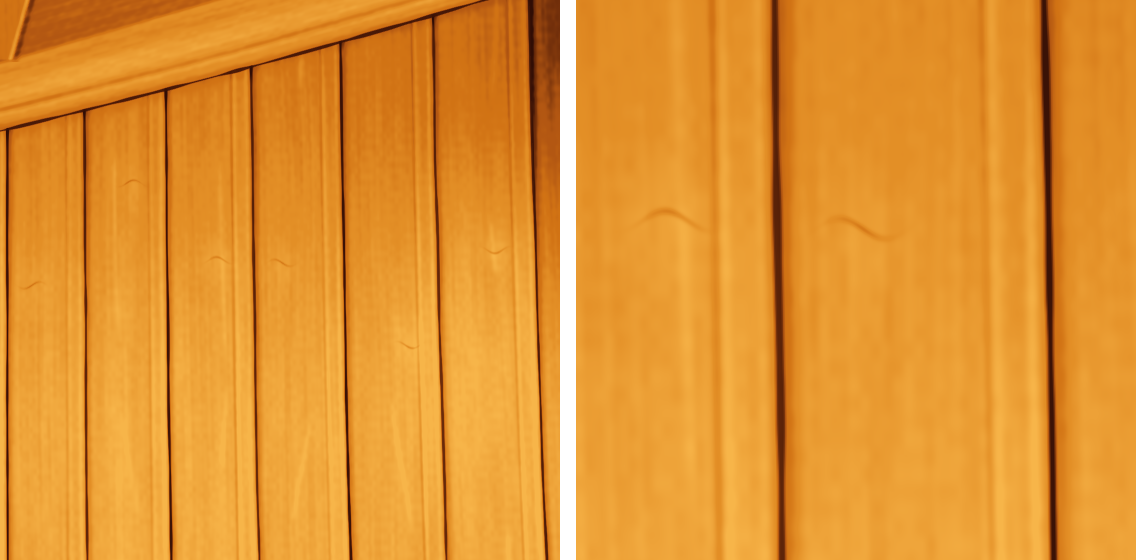
Left, the full canvas; right, a detail of the centre.
Give the GLSL for this texture, as a three.js fragment shader.

```glsl
varying vec2 vUv;

const vec3 GAP_DARK = vec3(0.19, 0.05, 0.02);
const vec3 UMBER = vec3(0.44, 0.18, 0.04);
const vec3 BROWN = vec3(0.70, 0.34, 0.07);
const vec3 AMBER = vec3(0.82, 0.45, 0.08);
const vec3 HONEY = vec3(0.89, 0.56, 0.15);
const vec3 GOLD = vec3(0.96, 0.69, 0.27);

const float FIRST_GAP = 0.013;     // left gap along the bottom
const float BOARD_WIDTH = 0.139;   // leftmost spacing
const float BOARD_GROWTH = 0.0036; // widening from board to board
const float GAP_HALF = 0.0024;
const float BEAD_POS = 0.78;       // step line, as a share of a board
const float LIP_HEIGHT = 0.036;
const float SOFT = 0.0016;         // edge softness
const float GRAIN = 0.13;
const float MOTTLE = 0.08;

float hash(vec2 p) {
  return fract(sin(dot(p, vec2(127.1, 311.7))) * 43758.5453);
}

float noise(vec2 p) {
  vec2 i = floor(p), f = fract(p);
  f = f * f * (3.0 - 2.0 * f);
  return mix(mix(hash(i), hash(i + vec2(1.0, 0.0)), f.x),
             mix(hash(i + vec2(0.0, 1.0)), hash(i + 1.0), f.x), f.y);
}

// Soft line centred on d = 0
float line(float d, float halfWidth) {
  return 1.0 - smoothstep(halfWidth - SOFT, halfWidth + SOFT, abs(d));
}

float bump(float d, float radius) {
  return exp(-d * d / (radius * radius));
}

// Tone 0..1 to wood colour
vec3 woodRamp(float t) {
  vec3 c = mix(GAP_DARK, UMBER, smoothstep(0.0, 0.15, t));
  c = mix(c, BROWN, smoothstep(0.15, 0.35, t));
  c = mix(c, AMBER, smoothstep(0.35, 0.55, t));
  c = mix(c, HONEY, smoothstep(0.55, 0.75, t));
  return mix(c, GOLD, clamp((t - 0.75) / 0.2, 0.0, 1.15));
}

// Fibres run along p.y
float woodGrain(vec2 p, float seed) {
  vec2 q = p + vec2(seed * 7.3, seed * 3.1);
  q.x += 0.012 * noise(q * vec2(9.0, 3.0));
  float fibres = 0.5 * noise(q * vec2(45.0, 1.8)) + 0.5 * noise(q * vec2(170.0, 5.0));
  float specks = 0.6 * noise(q * vec2(150.0, 95.0)) + 0.4 * noise(q * vec2(60.0, 22.0));
  return GRAIN * (fibres - 0.5) + MOTTLE * (specks - 0.5);
}

float boardTone(vec2 uv) {
  // Fan the gaps slightly, then invert the growing spacing
  float x = uv.x / (1.0 - 0.045 * uv.y + 0.013 * uv.y * uv.y);
  float s = (sqrt(BOARD_WIDTH * BOARD_WIDTH + 4.0 * BOARD_GROWTH * (x - FIRST_GAP))
             - BOARD_WIDTH) / (2.0 * BOARD_GROWTH);
  float id = floor(s), across = s - id;
  float width = BOARD_WIDTH + 2.0 * BOARD_GROWTH * s;
  float gapId = floor(s + 0.5);
  float gap = (s - gapId) * width + 0.002 * (noise(vec2(uv.y * 7.0, gapId)) - 0.5);

  // Light falls from lower right
  float tone = mix(0.91, 0.60, smoothstep(0.15, 1.0, uv.y));
  vec2 glow = (uv - vec2(0.83, 0.40)) / vec2(0.22, 0.26);
  tone += 0.10 * exp(-dot(glow, glow));
  tone -= 0.16 * smoothstep(0.65, 1.0, uv.x) * smoothstep(0.55, 1.0, uv.y);
  tone -= 0.20 * step(6.0, s) * smoothstep(0.1, 0.8, uv.y);
  tone += 0.06 * (hash(vec2(id, 4.0)) - 0.5);
  tone += woodGrain(vec2(x, uv.y), id);

  // Pale wandering streak
  float streak = across - 0.35 - 0.35 * noise(vec2(uv.y * 3.0, id * 5.0));
  tone += 0.09 * bump(streak, 0.03) * smoothstep(0.45, 0.8, noise(vec2(uv.y * 9.0, id)));

  // Bead step and its highlight
  float bead = (across - BEAD_POS - 0.04 * (hash(vec2(id, 9.0)) - 0.5)) * width;
  float strength = mix(0.5, 1.0, hash(vec2(id, 2.0)));
  tone -= 0.15 * strength * bump(bead, 0.0028);
  tone += 0.11 * strength * bump(bead - 0.006, 0.004);

  // Small knot with a curved check
  vec2 knot = vec2((across - mix(0.15, 0.85, hash(vec2(id, 1.0)))) * width,
                   uv.y - mix(0.35, 0.68, hash(vec2(id, 6.0))));
  float check = knot.y - 0.006 * sin(knot.x * 110.0 + id);
  tone -= 0.22 * bump(check, 0.0022) * bump(knot.x, 0.016);
  tone += 0.06 * bump(length(knot * vec2(1.0, 0.7)), 0.028);

  // Shaded edges and worn dark gap
  tone -= 0.25 * bump(gap - 0.003, 0.007);
  tone += 0.10 * bump(gap + 0.010, 0.004);
  float wear = 0.75 + 0.5 * noise(vec2(uv.y * 24.0, gapId * 3.0));
  float depth = mix(0.80, 1.0, hash(vec2(gapId, 12.0)));
  return mix(tone, 0.03, depth * line(gap, GAP_HALF * wear));
}

float railTone(vec2 uv, float above) {
  float tone = 0.70 + 0.05 * uv.x + woodGrain(vec2(above, uv.x), 20.0);
  tone += 0.13 * bump(above - 0.065, 0.025);
  tone -= 0.15 * bump(above - LIP_HEIGHT, 0.005);
  tone += 0.10 * bump(above - LIP_HEIGHT + 0.010, 0.006);
  tone -= 0.20 * bump(above, 0.008);
  // Shadowed panel behind the rail
  float top = uv.y - 0.885 - 0.29 * uv.x;
  float panel = 0.40 + 0.12 * uv.x + woodGrain(vec2(top, uv.x), 31.0);
  tone = mix(tone, panel, smoothstep(-0.004, 0.008, top));
  // Slanted post in the corner
  float post = uv.x - 0.024 - 0.28 * (uv.y - 0.896);
  float postTone = 0.56 + woodGrain(uv, 42.0) + 0.28 * bump(post + 0.005, 0.004);
  float mask = (1.0 - smoothstep(-SOFT, SOFT, post)) * smoothstep(0.890, 0.896, uv.y);
  return mix(tone, postTone, mask) - 0.18 * bump(post - 0.005, 0.006) * step(0.89, uv.y);
}

void main() {
  float above = vUv.y - (0.768 + 0.24 * vUv.x + 0.035 * vUv.x * vUv.x);
  float tone = boardTone(vUv) - 0.14 * bump(above, 0.016);
  tone = mix(tone, railTone(vUv, above), smoothstep(-SOFT, SOFT, above));
  // Broken shadow under the rail
  float seam = 0.0030 * (0.4 + noise(vec2(vUv.x * 26.0, 3.0)));
  tone = mix(tone, 0.04, 0.95 * line(above + 0.002, seam));
  gl_FragColor = vec4(woodRamp(tone), 1.0);
}
```
